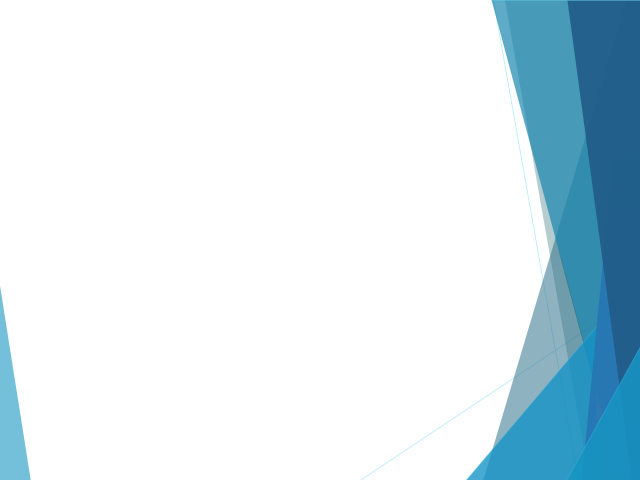
This background is drawn by a WebGL 2 fragment shader. Its source:

```glsl
#version 300 es
precision highp float;
// Draws translucent blue facets down the right side of a white page,
// with a small wedge at the lower left. Each facet is a half plane whose
// slanted edge crosses the full height; they are blended back to front.

uniform vec2 u_resolution;
out vec4 fragColor;

// Signed distance to a line from (bottom, 0) to (top, 1), positive on the right.
float edge(vec2 p, float bottom, float top) {
    float slope = top - bottom;
    return (p.x - bottom - slope * p.y) / sqrt(1.0 + slope * slope);
}

// Antialiased coverage of the positive side.
float cover(float d) {
    return clamp(d * u_resolution.y + 0.5, 0.0, 1.0);
}

// Antialiased coverage of a thin stroke.
float stroke(float d, float width) {
    return cover(0.5 * width - abs(d)) * min(1.0, width * u_resolution.y);
}

void main() {
    vec2 p = gl_FragCoord.xy / u_resolution * vec2(4.0 / 3.0, 1.0);
    vec3 lightCyan = vec3(0.55, 0.87, 0.97);
    vec3 color = vec3(1.0);

    // Hairlines behind the facets
    float hairlines = max(stroke(edge(p, 1.205, 1.028), 0.0016),
                          stroke(edge(p, 0.752, 2.252), 0.0016));
    color = mix(color, lightCyan, 0.85 * hairlines);

    // Pale grey facets
    color = mix(color, vec3(0.11, 0.39, 0.42), 0.32 * cover(edge(p, 1.228, 1.052)));
    color = mix(color, vec3(0.21, 0.46, 0.56), 0.56 * cover(edge(p, 1.007, 1.305)));

    // Teal facet, with a fine dark rim on its lower part
    float teal = edge(p, 1.2925, 1.024);
    color = mix(color, vec3(0.086, 0.52, 0.68), 0.69 * cover(teal));
    float rim = stroke(teal, 0.0014) * smoothstep(0.52, 0.42, p.y);
    color = mix(color, vec3(0.12, 0.32, 0.39), 0.6 * rim);

    // Bright triangle rising from the bottom
    float rise = edge(p, 0.972, 1.820);
    float inside = cover(1.243 - p.x);
    color = mix(color, vec3(0.07, 0.573, 0.772), 0.78 * cover(rise) * inside);
    color = mix(color, vec3(0.25, 0.72, 0.87), 0.4 * stroke(rise, 0.002) * inside);

    // Blue and navy facets
    color = mix(color, vec3(0.149, 0.455, 0.70), 0.87 * cover(edge(p, 1.212, 1.309))
                * smoothstep(0.75, 0.45, p.y));
    color = mix(color, vec3(0.125, 0.357, 0.53), 0.9 * cover(edge(p, 1.317, 1.182)));

    // Corner triangle with a lit edge
    float corner = edge(p, 1.181, 1.734);
    color = mix(color, vec3(0.086, 0.58, 0.76), 0.85 * cover(corner));
    color = mix(color, vec3(0.20, 0.68, 0.86), 0.6 * stroke(corner, 0.002));

    // Bright line along the top of the facets
    float topLine = cover(p.y - 0.998) * cover(teal);
    color = mix(color, vec3(0.35, 0.76, 0.88), 0.6 * topLine);

    // Wedge at the lower left
    color = mix(color, vec3(0.453, 0.752, 0.855), cover(-edge(p, 0.064, -0.094)));

    fragColor = vec4(color, 1.0);
}
```
